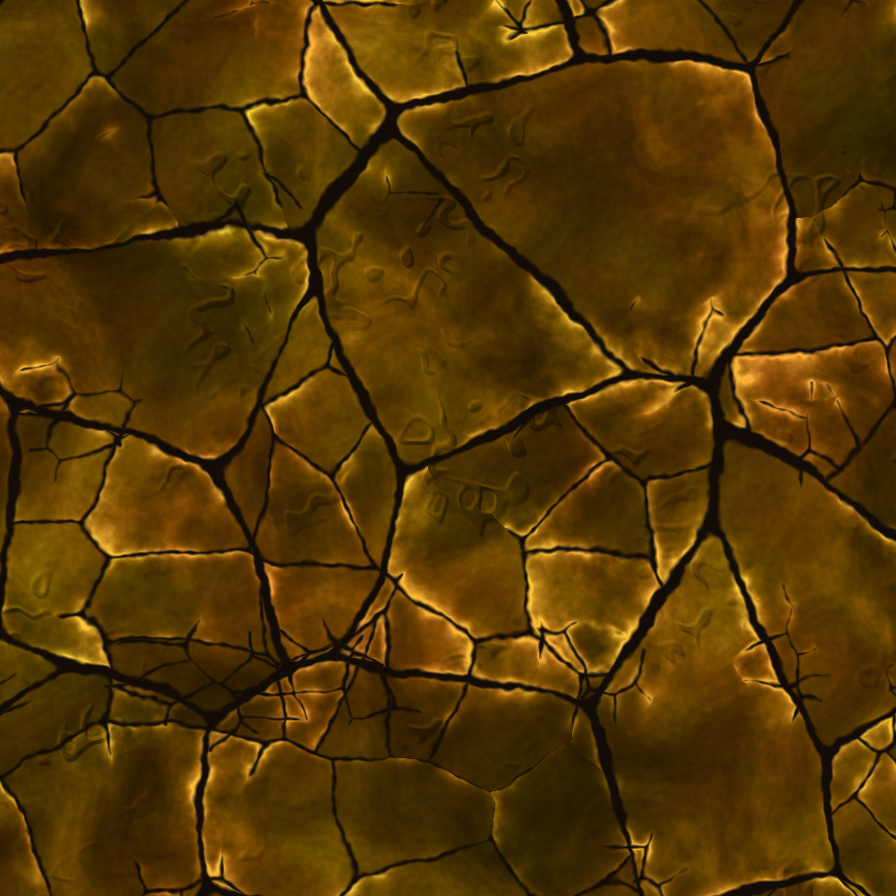
Write a Shadertoy shader that draws this texture.

```glsl
// Weathered golden stone plates split by dark, ragged cracks with glowing rims.

const float PLATE_SCALE = 3.4;     // large plates across the canvas
const float SHARD_SCALE = 8.0;     // small shards inside broken plates
const float SPUR_SCALE = 17.0;     // splinters beside the cracks
const float PLATE_CRACK = 0.0046;  // half widths of the cracks
const float SHARD_CRACK = 0.0022;
const float SPUR_CRACK = 0.0026;
const float SPUR_REACH = 0.045;
const float BROKEN_SHARE = 0.62;   // share of plates holding shards
const float CRACK_SOFTNESS = 0.0018;
const float BASE_TONE = 0.287;
const float MOTTLE = 1.05;
const float GRAIN = 0.07;
const float RIM_WIDTH = 0.0042;
const float RIM_GAIN = 0.85;
const float GLOW_WIDTH = 0.038;
const float GLOW_GAIN = 0.42;
const vec3 CRACK_COLOR = vec3(0.075, 0.048, 0.022);

vec2 hash2(vec2 p) {
    vec3 q = fract(p.xyx * vec3(0.1031, 0.1030, 0.0973));
    q += dot(q, q.yzx + 33.33);
    return fract((q.xx + q.yz) * q.zy);
}

float cornerSlope(vec2 cell, vec2 offset) {
    float angle = 6.2832 * hash2(cell + 71.0).x;
    return dot(vec2(cos(angle), sin(angle)), offset);
}

// Gradient noise, roughly -1 to 1
float noise(vec2 p) {
    vec2 i = floor(p), f = fract(p);
    vec2 u = f * f * f * (f * (f * 6.0 - 15.0) + 10.0);
    vec2 e = vec2(0.0, 1.0);
    float low = mix(cornerSlope(i, f), cornerSlope(i + e.yx, f - e.yx), u.x);
    float high = mix(cornerSlope(i + e, f - e), cornerSlope(i + e.yy, f - e.yy), u.x);
    return 1.4 * mix(low, high, u.y);
}

float fbm(vec2 p) {
    float sum = 0.0, gain = 0.5;
    for (int i = 0; i < 6; i++) {
        sum += gain * noise(p);
        p = mat2(1.6, 1.2, -1.2, 1.6) * p + 7.3;
        gain *= 0.6;
    }
    return sum;
}

float dent(vec2 p) {
    return smoothstep(0.3, 0.5, noise(p * vec2(15.0, 20.0) + noise(p * 32.0)));
}

float smoothMin(float a, float b, float k) {
    float h = max(k - abs(a - b), 0.0) / k;
    return min(a, b) - 0.25 * h * h * k;
}

// Voronoi: x = distance to the cell border in canvas units, yz = cell
vec3 plates(vec2 p, float scale) {
    p *= scale;
    vec2 home = floor(p), f = fract(p), nearest = vec2(0.0), owner = vec2(0.0);
    float best = 9.0;
    for (int y = -1; y <= 1; y++)
    for (int x = -1; x <= 1; x++) {
        vec2 g = vec2(x, y);
        vec2 r = g + hash2(home + g) - f;
        if (dot(r, r) < best) { best = dot(r, r); nearest = r; owner = g; }
    }
    float border = 9.0;
    for (int y = -2; y <= 2; y++)
    for (int x = -2; x <= 2; x++) {
        vec2 g = owner + vec2(x, y);
        vec2 r = g + hash2(home + g) - f;
        vec2 across = r - nearest;
        if (dot(across, across) > 0.0001)
            border = smoothMin(border, dot(0.5 * (nearest + r), normalize(across)), 0.04);
    }
    return vec3(border / scale, home + owner);
}

void mainImage(out vec4 fragColor, in vec2 fragCoord) {
    vec2 p = fragCoord / iResolution.y + 3.0;
    float pixel = 1.0 / iResolution.y;

    // Vary the plate sizes, then bend and roughen the crack lines
    vec2 q = p + 0.07 * vec2(noise(p * 2.0 + 5.0), noise(p * 2.0 + 47.0));
    q += 0.014 * vec2(noise(p * 6.0), noise(p * 6.0 + 31.0));
    q += 0.0045 * vec2(noise(p * 24.0), noise(p * 24.0 + 17.0));
    q += 0.0018 * vec2(noise(p * 70.0), noise(p * 70.0 + 53.0));

    // Clearance: distance from the edge of the closest crack
    vec3 plate = plates(q, PLATE_SCALE);
    float clearance = plate.x - PLATE_CRACK * (1.0 + 0.8 * noise(p * 9.0));
    vec3 shard = plates(q + 5.0, SHARD_SCALE);
    float broken = step(hash2(plate.yz + 9.0).x, BROKEN_SHARE);
    float opened = broken * smoothstep(-0.6, -0.2, noise(p * 5.0 + 40.0));
    clearance = min(clearance, shard.x - mix(-0.05, SHARD_CRACK, opened));

    float reach = max(clearance, 0.0);
    float spur = plates(q + 11.0, SPUR_SCALE).x - SPUR_CRACK;
    spur += reach * SPUR_CRACK / SPUR_REACH + 3.0 * max(reach - SPUR_REACH, 0.0);
    spur += 0.05 * (1.0 - smoothstep(0.0, 0.3, noise(p * 6.0 + 80.0)));
    clearance = min(clearance, spur) + 0.0012 * noise(p * 110.0);

    // Mottled stone with grain and embossed dents
    float mottle = fbm(p * 4.0 + 0.4 * noise(p * 7.0));
    mottle += GRAIN * (noise(p * 80.0) + noise(p * 150.0));
    mottle += 0.2 * (hash2(plate.yz).y - 0.5);
    float tone = BASE_TONE * exp(MOTTLE * mottle);
    float worn = smoothstep(-0.1, 0.4, noise(p * 5.0 + 60.0));
    float hollow = dent(p);
    tone += worn * (0.10 * (dent(p + vec2(0.003, -0.004)) - hollow) - 0.04 * hollow);

    // Patchy gold rims and broad glow, different on each side of a crack
    vec2 side = p * 5.0 + 13.7 * plate.yz + 3.1 * broken * shard.yz;
    float lit = smoothstep(-0.3, 0.6, noise(side) + 0.35 * noise(p * 28.0));
    float edge = max(clearance, 0.0);
    float speckle = max(0.75 + 0.6 * noise(p * 45.0) + 0.4 * noise(p * 100.0), 0.0);
    tone += RIM_GAIN * lit * exp(-edge / RIM_WIDTH) * speckle;
    tone += GLOW_GAIN * lit * lit * exp(-edge / GLOW_WIDTH) * max(0.55 + 1.4 * fbm(p * 16.0), 0.0);
    tone = clamp(tone, 0.15, 0.98);

    // Rust to olive hue, paler gold in the highlights
    float greenShare = 0.65 + 0.12 * noise(p * 3.5 + 22.0) + 0.07 * noise(p * 13.0);
    greenShare += 0.25 * max(tone - 0.55, 0.0);
    vec3 color = tone * vec3(1.0, greenShare, 0.0);
    color.b = 0.002 + 0.40 * max(tone - 0.47, 0.0);

    float soft = CRACK_SOFTNESS + 0.5 * pixel;
    float crack = 1.0 - smoothstep(-soft, soft, clearance);
    fragColor = vec4(mix(color, CRACK_COLOR, crack), 1.0);
}
```
